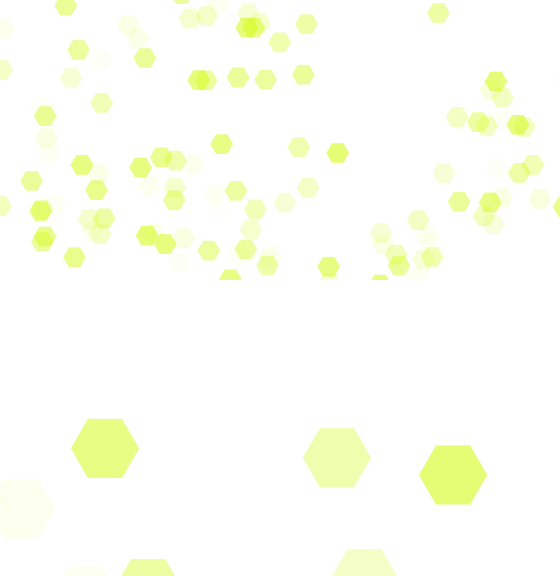
Top: the whole. Bottom: its middle third, enlarged.
A Shadertoy shader for this background:

```glsl
// Translucent lime hexagons scattered in loose clusters on white.

const int CLUSTERS = 40;
const int MEMBERS = 3;
const float APOTHEM = 0.0352;      // in canvas heights
const float SPREAD = 0.30;         // width of one cluster
const float MARGIN = 0.045;        // lets shapes cross the border
const float MAX_OPACITY = 0.62;
const vec3 PAPER = vec3(1.0);
const vec3 LIME = vec3(0.83, 0.985, 0.12);

float hash(float n, float salt) {
    return fract(sin(n * 12.9898 + salt * 78.233) * 43758.5453);
}

vec2 hash2(float n, float salt) {
    return vec2(hash(n, salt), hash(n, salt + 1.0));
}

// Signed distance to a hexagon with flat top and bottom
float hexagon(vec2 p, float apothem) {
    p = abs(p);
    return max(p.y, dot(p, vec2(0.8660254, 0.5))) - apothem;
}

float coverage(float dist, float pixel) {
    return clamp(0.5 - dist / pixel, 0.0, 1.0);
}

// Random point on the canvas, including a border margin
vec2 clusterCenter(float id, vec2 canvas) {
    return mix(vec2(-MARGIN), canvas + MARGIN, hash2(id, 1.0));
}

void mainImage(out vec4 fragColor, in vec2 fragCoord) {
    float pixel = 1.0 / iResolution.y;
    vec2 p = fragCoord * pixel;
    vec2 canvas = vec2(iResolution.x * pixel, 1.0);
    vec3 color = PAPER;

    for (int i = 0; i < CLUSTERS; i++) {
        vec2 center = clusterCenter(float(i) + 1.0, canvas);

        // Members scatter around the cluster center
        for (int j = 0; j < MEMBERS; j++) {
            float id = float(i * MEMBERS + j) + 1.0;
            vec2 offset = (hash2(id, 5.0) - 0.5) * SPREAD;
            float opacity = MAX_OPACITY * hash(id, 9.0);
            float dist = hexagon(p - center - offset, APOTHEM);
            color = mix(color, LIME, opacity * coverage(dist, pixel));
        }
    }

    fragColor = vec4(color, 1.0);
}
```
